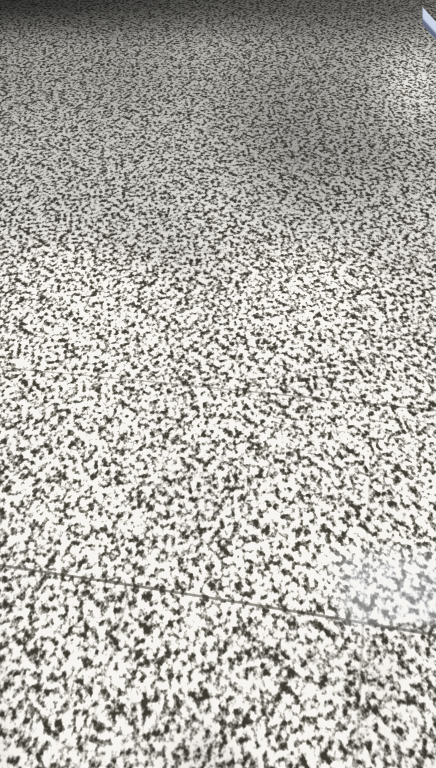
Give the GLSL for this texture, as a WebGL 1 fragment shader.

```glsl
precision highp float;
uniform vec2 u_resolution;

#define HORIZON 2.65
#define DEPTH 2.0
#define GRAIN_DENSITY 145.0
#define GRAIN_LOW -0.54
#define GRAIN_HIGH 0.25
#define TILE_SIZE 0.24
#define SEAM_WIDTH 0.0012
#define EXPOSURE 1.13
#define DARK_STONE vec3(0.22, 0.21, 0.18)
#define PALE_STONE vec3(0.94, 0.93, 0.91)
#define GLOSS_COLOR vec3(0.91, 0.93, 0.96)

vec2 hashGradient(vec2 cell) {
  float h = fract(sin(dot(cell, vec2(127.1, 311.7))) * 43758.55);
  return vec2(cos(h * 6.2832), sin(h * 6.2832));
}

float gradientNoise(vec2 p) {
  vec2 i = floor(p);
  vec2 f = p - i;
  vec2 u = f * f * f * (f * (f * 6.0 - 15.0) + 10.0);
  vec2 e = vec2(1.0, 0.0);
  float a = dot(hashGradient(i), f);
  float b = dot(hashGradient(i + e.xy), f - e.xy);
  float c = dot(hashGradient(i + e.yx), f - e.yx);
  float d = dot(hashGradient(i + e.xx), f - e.xx);
  return mix(mix(a, b, u.x), mix(c, d, u.x), u.y);
}

// Screen position (in canvas widths) to the receding floor plane
vec2 floorPoint(vec2 p) {
  return vec2(p.x - 0.5, DEPTH) / max(HORIZON - p.y, 0.05);
}

// Ragged dark flecks between pale chips, gathered in loose clusters
vec3 granite(vec2 ground) {
  mat2 turn = mat2(0.8, 0.6, -0.6, 0.8);
  vec2 q = turn * ground * GRAIN_DENSITY;
  float n = 0.38 * gradientNoise(q * 0.37 + 5.1) + gradientNoise(q);
  q = turn * q;
  n += 0.55 * gradientNoise(q * 1.9 + 17.3);
  q = turn * q;
  n += 0.28 * gradientNoise(q * 3.6 + 41.7);
  return mix(DARK_STONE, PALE_STONE, smoothstep(GRAIN_LOW, GRAIN_HIGH, n));
}

float seamLine(float coord, float halfWidth) {
  float d = abs(fract(coord / TILE_SIZE + 0.5) - 0.5) * TILE_SIZE;
  return 1.0 - smoothstep(halfWidth * 0.5, halfWidth * 1.6, d);
}

float tileSeams(vec2 ground) {
  float across = ground.y + 0.125 * ground.x / ground.y - 0.884;
  float along = ground.x + 0.0365 - 0.22 * (ground.y - 1.136);
  float fade = 1.0 - smoothstep(0.85, 1.4, ground.y);
  float rows = seamLine(across, SEAM_WIDTH) * mix(0.15, 0.6, fade);
  return max(rows, 0.2 * seamLine(along, SEAM_WIDTH) * fade);
}

// Soft spot of light or shade
float spot(vec2 uv, vec2 center, vec2 radius) {
  vec2 d = (uv - center) / radius;
  return exp(-dot(d, d));
}

float roomLight(vec2 uv) {
  float light = EXPOSURE * mix(0.93, 1.0, smoothstep(0.0, 0.3, uv.y));
  light *= 1.0 - 0.34 * smoothstep(0.55, 0.93, uv.y);
  light *= 1.0 - 0.20 * spot(uv, vec2(0.82, 0.81), vec2(0.24, 0.07));
  light *= 1.0 + 0.38 * spot(uv, vec2(0.95, 0.89), vec2(0.10, 0.06));
  light *= 1.0 + 0.16 * gradientNoise(uv * vec2(4.0, 7.0) + 3.7);
  float shadow = smoothstep(0.93, 1.0, uv.y) * mix(0.75, 0.35, uv.x);
  return light * (1.0 - shadow);
}

void main() {
  vec2 uv = gl_FragCoord.xy / u_resolution;

  // Supersampled stone and seams
  vec3 color = vec3(0.0);
  for (int j = 0; j < 3; j++) {
    for (int i = 0; i < 3; i++) {
      vec2 offset = (vec2(float(i), float(j)) - 1.0) * 0.36;
      vec2 ground = floorPoint((gl_FragCoord.xy + offset) / u_resolution.x);
      vec3 stone = granite(ground);
      color += mix(stone, DARK_STONE, tileSeams(ground)) / 9.0;
    }
  }

  // Uneven light and distant haze
  color *= roomLight(uv);
  color = mix(color, vec3(0.58, 0.59, 0.56), 0.12 * smoothstep(0.6, 0.9, uv.y));

  // Window reflection at the lower right
  float pane = smoothstep(0.73, 0.82, uv.x + 0.3 * (uv.y - 0.23));
  pane *= smoothstep(0.17, 0.20, uv.y) * (1.0 - smoothstep(0.26, 0.30, uv.y));
  color = mix(color, GLOSS_COLOR, 0.45 * pane);

  // Pale blue object at the upper right edge
  vec2 corner = (uv - vec2(1.0, 0.96)) * vec2(1.0, 1.766);
  float slant = abs(corner.y + 1.1 * corner.x);
  float object = (1.0 - smoothstep(0.018, 0.023, slant)) * smoothstep(-0.034, -0.028, corner.x);
  color = mix(color, mix(vec3(0.38, 0.42, 0.52), vec3(0.80, 0.84, 0.92),
    smoothstep(-0.012, 0.0, corner.y + 1.1 * corner.x)), object);

  gl_FragColor = vec4(min(color, vec3(0.97, 0.96, 0.95)), 1.0);
}
```
